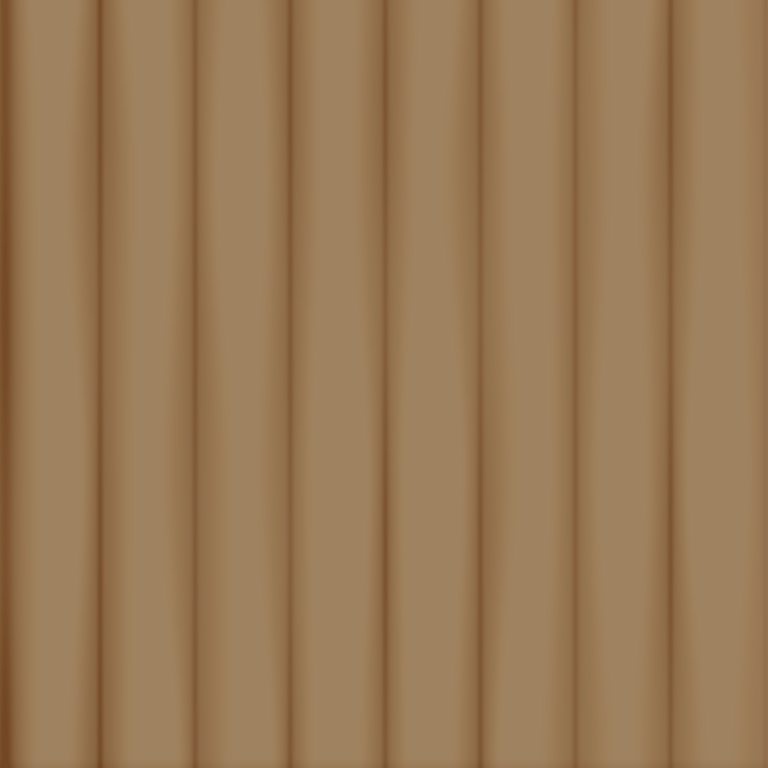
This pattern is drawn by a Shadertoy shader. Its source:

```glsl
// Eight upright, softly rounded wooden slats with dark seams between them.
// Each pixel finds its nearest seam; a narrow groove and a wide soft shadow are
// laid around it, and slow noise along the height varies their reach and depth.

const float PITCH        = 0.1238;  // slat width, in canvas widths
const float FIRST_SEAM   = 0.0065;  // x of the leftmost seam
const float LAST_SEAM    = 8.0;     // index of the rightmost seam
const float GROOVE_WIDTH = 0.034;   // in slat widths
const float GROOVE_DEPTH = 0.40;
const float SHADOW_DEPTH = 0.45;
const float REACH_MIN    = 0.17;    // shadow reach, in slat widths
const float REACH_MAX    = 0.39;
const float WARM_REACH   = 1.25;    // warm fringe relative to the shadow
const float NOISE_SCALE  = 2.6;     // variations over the height
const float FOOT_HEIGHT  = 0.014;   // faint dark rim at the bottom
const float FOOT_DEPTH   = 0.10;
const vec3  WOOD   = vec3(0.625, 0.510, 0.374);
const vec3  SHADE  = vec3(0.450, 0.280, 0.140);
const vec3  WARMTH = vec3(0.006, 0.014, 0.030);

float hash(vec2 p)
{
    vec3 q = fract(vec3(p.xyx) * 0.1031);
    q += dot(q, q.yzx + 33.33);
    return fract((q.x + q.y) * q.z);
}

// Smooth value noise along y, independent for every lane
float laneNoise(float y, float lane)
{
    float cell = floor(y);
    float t = smoothstep(0.0, 1.0, y - cell);
    return mix(hash(vec2(lane, cell)), hash(vec2(lane, cell + 1.0)), t);
}

// Seams are deepest at the left and nearly vanish at the right edge
float seamStrength(float seam, float y)
{
    float trend = 1.12 - 0.30 * smoothstep(0.0, 3.0, seam)
                       - 0.42 * smoothstep(LAST_SEAM - 1.0, LAST_SEAM, seam);
    return trend * mix(0.82, 1.15, laneNoise(y * 1.3, seam + 41.0));
}

void mainImage(out vec4 fragColor, in vec2 fragCoord)
{
    vec2 uv = fragCoord / iResolution.xy;
    float slatX = (uv.x - FIRST_SEAM) / PITCH;
    float pixel = 1.0 / (iResolution.x * PITCH);

    // Nearest seam and distance from it, in slat widths
    float seam = floor(slatX + 0.5);
    float offset = slatX - seam;
    float dist = abs(offset);
    float y = uv.y * NOISE_SCALE;

    // Each side of a seam has its own wandering shadow
    float lane = seam * 2.0 + step(0.0, offset) + 7.0;
    float reach = mix(REACH_MIN, REACH_MAX, laneNoise(y, lane));
    float shadow = SHADOW_DEPTH * (1.0 - smoothstep(0.0, reach, dist));
    float warm = 1.0 - smoothstep(0.0, reach * WARM_REACH, dist);

    // Dark groove, broader at the outer left edge
    float width = GROOVE_WIDTH * mix(2.4, 1.0, clamp(seam, 0.0, 1.0));
    float g = dist / max(width, pixel);
    float groove = GROOVE_DEPTH * exp(-g * g);

    float foot = FOOT_DEPTH * (1.0 - smoothstep(0.0, FOOT_HEIGHT, uv.y));
    float dark = (shadow + groove) * seamStrength(seam, y) + foot;

    vec3 color = mix(WOOD, SHADE, clamp(dark, 0.0, 1.0));
    color -= WARMTH * warm * (1.0 - warm) * 2.0;
    fragColor = vec4(color, 1.0);
}
```
